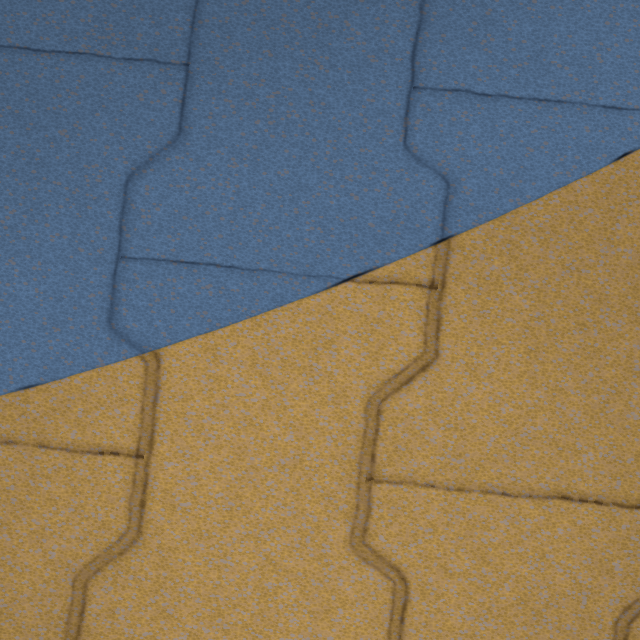
A three.js fragment shader for this texture:

```glsl
// Interlocking paving stones under two coats of paint, blue above and ochre below.
// Zigzag joints repeat on a slanted lattice; a shallow parabola divides the coats.
// Cellular noise gives grain, specks and crumbled joints, layered sines give mottling.
#define PITCH 0.428
#define PERIOD 0.625
#define COLUMN_SHIFT 0.345
#define LEAN 0.12
#define JOG 0.076
#define CROSS_SLOPE 0.10
#define EDGE 0.0014
#define SPECK_CELLS 108.0
#define GRAIN_CELLS 165.0
#define BLUE vec3(0.312, 0.412, 0.530)
#define OCHRE vec3(0.675, 0.537, 0.290)

varying vec2 vUv;

vec3 hash3(vec2 p) {
  vec3 q = fract(vec3(p.xyx) * vec3(0.1031, 0.1030, 0.0973));
  q += dot(q, q.yxz + 33.33);
  return fract((q.xxy + q.yzz) * q.zyx);
}

// x: distance to the nearest cell point, y: random value of that cell
vec2 cellular(vec2 p) {
  vec2 base = floor(p);
  vec2 nearest = vec2(9.0, 0.0);
  for (int j = -1; j <= 1; j++) {
    for (int i = -1; i <= 1; i++) {
      vec2 cell = base + vec2(float(i), float(j));
      vec3 h = hash3(cell + 40.0);
      float d = length(cell + h.xy - p);
      if (d < nearest.x) nearest = vec2(d, h.z);
    }
  }
  return nearest;
}

// Smooth mottling, roughly -1 to 1
float mottle(vec2 p) {
  float sum = 0.0;
  float gain = 0.5;
  for (int i = 0; i < 5; i++) {
    sum += gain * sin(p.x + 1.7 * sin(p.y * 0.8)) * cos(p.y + sin(p.x * 0.7));
    p = mat2(0.8, 0.6, -0.6, 0.8) * p * 1.9 + 2.3;
    gain *= 0.62;
  }
  return sum;
}

float line(float d, float width) {
  return exp(-d * d / (width * width));
}

// Horizontal place of joint k, with y measured downwards
float jointX(float k, float y) {
  float t = fract((y - k * COLUMN_SHIFT) / PERIOD);
  float level = 1.0 - smoothstep(0.325, 0.465, t) + smoothstep(0.80, 0.915, t);
  return 0.234 + JOG * level + PITCH * k - LEAN * y;
}

void main() {
  vec2 p = vec2(vUv.x, 1.0 - vUv.y);

  // Division between the coats, positive on the blue side
  float border = 0.3815 + vUv.x * (0.265 + 0.121 * vUv.x);
  border += 0.0012 * mottle(vec2(vUv.x * 45.0, 1.0));
  float above = vUv.y - border;
  float blueSide = smoothstep(-EDGE, EDGE, above);

  // Zigzag joints: signed distance to the nearest, its steepness, column count
  vec2 q = p + 0.0035 * vec2(mottle(p * 34.0), mottle(p * 37.0 + 8.0));
  float column = 0.0;
  float side = 9.0;
  float steep = 1.0;
  for (int i = 0; i < 3; i++) {
    float k = float(i);
    float x = jointX(k, q.y);
    float slope = (jointX(k, q.y + 0.004) - x) / 0.004;
    float upright = inversesqrt(1.0 + slope * slope);
    float d = (q.x - x) * upright;
    column += step(x, q.x);
    if (abs(d) < abs(side)) {
      side = d;
      steep = smoothstep(0.60, 0.97, upright);
    }
  }

  // Cross joints, offset by half a stone in alternate columns
  float rowLength = PERIOD * 0.992;
  float row = q.y - CROSS_SLOPE * q.x - 0.072 - 0.5 * rowLength * mod(column, 2.0);
  float across = mod(row + 0.5 * rowLength, rowLength) - 0.5 * rowLength;

  // Worn grain and specks, stretched along the slanted brush direction
  vec2 brushed = vec2(p.x + 0.15 * p.y, (p.y - 0.18 * p.x) * 1.5);
  vec2 grain = cellular(brushed * GRAIN_CELLS);
  vec2 speck = cellular(brushed * SPECK_CELLS + 17.0);
  float size = 0.32 + 0.3 * fract(speck.y * 37.0);
  float spot = 1.0 - smoothstep(0.5 * size, size, speck.x);
  float broad = mottle(p * 9.0);
  float fine = mottle(p * 75.0);

  // Blue coat
  vec3 blue = BLUE * (0.91 + 0.17 * grain.x + 0.10 * (grain.y - 0.5));
  blue = mix(blue, vec3(0.43, 0.41, 0.42), 0.7 * spot * step(0.82, speck.y));
  blue *= 0.89 + 0.12 * smoothstep(0.0, 0.5, p.y + 0.3 * p.x) + 0.018 * broad + 0.02 * fine;

  // Ochre coat
  vec3 ochre = OCHRE * (0.89 + 0.19 * grain.x + 0.13 * (grain.y - 0.5));
  ochre = mix(ochre, vec3(0.61, 0.50, 0.41), 0.5 * smoothstep(0.35, 0.9, grain.y));
  ochre = mix(ochre, vec3(0.59, 0.54, 0.52), 0.85 * spot * step(0.67, speck.y));
  ochre *= 1.02 - 0.11 * smoothstep(0.15, 0.75, length(p - vec2(0.48, 0.76)));
  ochre *= 1.0 + 0.02 * broad + 0.04 * fine;

  // Grooves: soft and thin in blue, broad with ragged rims in ochre
  vec2 crumb = cellular(p * 85.0 + 5.0);
  float wear = clamp(0.75 + 0.40 * broad + 0.40 * fine, 0.3, 1.0);
  float crumbs = wear * (0.65 + 0.6 * crumb.y);
  float blueGroove = 0.18 * line(side, 0.011);
  blueGroove += (0.35 + 0.65 * steep) * wear * 0.40 * line(side + 0.003, 0.0033);
  float fade = 1.0 - 0.5 * smoothstep(0.33, 0.45, p.x) * step(p.x, 0.62);
  blueGroove += fade * wear * (0.52 * line(across, 0.0023) + 0.14 * line(across - 0.004, 0.006));
  blue = mix(blue, vec3(0.10, 0.14, 0.20), min(blueGroove, 0.8));

  float ochreGroove = 0.21 * line(side, 0.015);
  ochreGroove += crumbs * (0.46 * line(side - 0.008, 0.0042) + 0.32 * line(side + 0.010, 0.0034));
  ochreGroove += crumbs * (0.58 * line(across, 0.0034) + 0.22 * line(across + 0.006, 0.008));
  ochre = mix(ochre, vec3(0.23, 0.16, 0.08), min(ochreGroove, 0.8));

  // Dark slits where the coats part
  float slit = line(vUv.x - 0.55, 0.038) + line(vUv.x - 0.69, 0.019);
  slit += line(vUv.x - 0.975, 0.017) + 0.6 * line(vUv.x - 0.045, 0.02);
  float gap = line(above - 0.0015, 0.0027) * min(slit, 1.0);

  vec3 color = mix(ochre, blue, blueSide);
  color *= 1.0 - 0.10 * line(above, 0.0025);
  color = mix(color, vec3(0.06, 0.07, 0.09), 0.9 * gap);
  gl_FragColor = vec4(color, 1.0);
}
```
